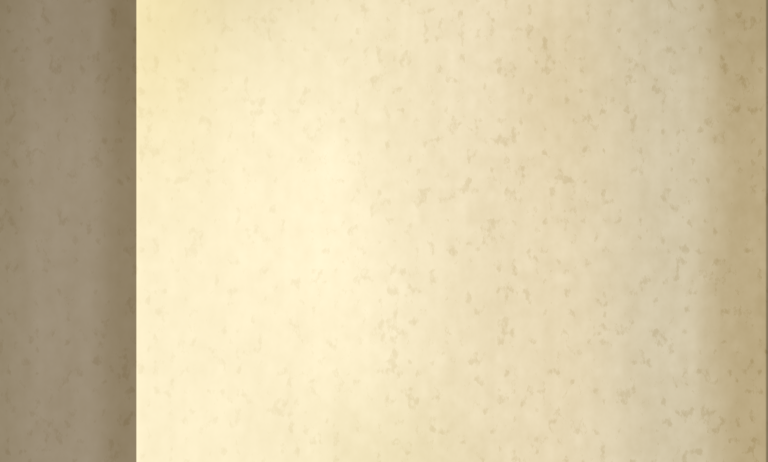
Give the GLSL for this texture, as a Shadertoy shader.

```glsl
// Aged cream parchment with a shaded strip on the left and a warm dark right margin.

float hash(vec2 p) {
    p = fract(p * vec2(0.1031, 0.1137));
    p += dot(p, p.yx + 33.33);
    return fract((p.x + p.y) * p.x * 17.0);
}

float valueNoise(vec2 p) {
    vec2 cell = floor(p), f = fract(p);
    f = f * f * (3.0 - 2.0 * f);
    float low = mix(hash(cell), hash(cell + vec2(1, 0)), f.x);
    float high = mix(hash(cell + vec2(0, 1)), hash(cell + vec2(1, 1)), f.x);
    return mix(low, high, f.y);
}

// Layered noise, centred on zero
float fbm(vec2 p) {
    float sum = 0.0, amplitude = 0.5;
    for (int i = 0; i < 4; i++) {
        sum += amplitude * (valueNoise(p) - 0.5);
        p = mat2(1.6, 1.2, -1.2, 1.6) * p + 17.3;
        amplitude *= 0.5;
    }
    return sum;
}

float glow(vec2 uv, vec2 centre, vec2 radius) {
    vec2 d = (uv - centre) / radius;
    return exp(-dot(d, d));
}

// Lit sheet: cream fading to tan along a slightly slanted, mottled front
vec3 litPaper(vec2 uv, float mottling) {
    float x = uv.x + 0.09 * (uv.y - 0.5) * (1.0 - uv.x) + 0.05 * mottling;
    vec3 color = vec3(0.985, 0.935, 0.79);
    color = mix(color, vec3(0.915, 0.855, 0.72), smoothstep(0.40, 0.72, x));
    color = mix(color, vec3(0.825, 0.775, 0.655), smoothstep(0.70, 0.89, x));
    color = mix(color, vec3(0.735, 0.665, 0.515), smoothstep(0.89, 0.97, x));

    // Broad glow and yellowed or dulled areas
    color += vec3(0.02, 0.02, 0.025) * glow(uv, vec2(0.38, 0.42), vec2(0.13, 0.3));
    color -= vec3(0.02, 0.03, 0.075) * glow(uv, vec2(0.2, 1.0), vec2(0.09, 0.35));
    color -= vec3(0.055, 0.06, 0.07) * glow(uv, vec2(0.34, 1.05), vec2(0.13, 0.2));
    color -= vec3(0.03, 0.035, 0.045) * glow(uv, vec2(0.73, 0.82), vec2(0.06, 0.25));
    color -= vec3(0.03, 0.03, 0.04) * glow(uv, vec2(0.53, 0.0), vec2(0.1, 0.17));
    color -= vec3(0.045) * glow(uv, vec2(1.0, 1.0), vec2(0.22, 0.18));
    return color;
}

// Shaded strip: grey beige, warmer beside its two borders
vec3 shadedPaper(vec2 uv, float mottling) {
    float x = uv.x + 0.025 * mottling;
    vec3 color = vec3(0.615, 0.56, 0.47);
    color = mix(color, vec3(0.58, 0.525, 0.425), 1.0 - smoothstep(0.0, 0.06, x));
    color = mix(color, vec3(0.56, 0.50, 0.395), smoothstep(0.115, 0.16, x));
    return color - 0.035 * smoothstep(0.6, 1.0, uv.y);
}

void mainImage(out vec4 fragColor, in vec2 fragCoord) {
    vec2 uv = fragCoord / iResolution.xy;
    vec2 p = fragCoord / iResolution.y;
    float pixel = 1.0 / iResolution.x;

    // Cloudy stains, vertical streaks and fine paper flecks
    float mottling = fbm(p * vec2(7.0, 3.5) + 4.0);
    float streaks = fbm(p * vec2(38.0, 5.0) + 31.0);
    float grain = fbm(p * vec2(48.0, 40.0) + 9.0);
    float flecks = smoothstep(0.10, 0.32, fbm(p * vec2(62.0, 46.0) + 71.0));

    // Two sheets meeting at a sharp vertical border
    float border = 0.1775;
    float lit = smoothstep(-pixel, pixel, uv.x - border);
    vec3 color = mix(shadedPaper(uv, mottling), litPaper(uv, mottling), lit);

    // Surface texture, strongest in the middle tones of the sheet
    float wear = mix(0.6, 0.55 + 0.5 * smoothstep(0.25, 0.7, uv.x), lit);
    vec3 tint = vec3(0.85, 0.95, 1.15);
    color += tint * (0.045 * mottling + wear * (0.03 * streaks + 0.05 * grain));
    color -= tint * 0.055 * wear * flecks;

    // Pale lip on the border and a thin dark line at the far right
    color += 0.03 * lit * exp(-(uv.x - border) / 0.004);
    color *= 1.0 - 0.3 * smoothstep(0.996, 0.999, uv.x);

    fragColor = vec4(clamp(color, 0.0, 1.0), 1.0);
}
```
